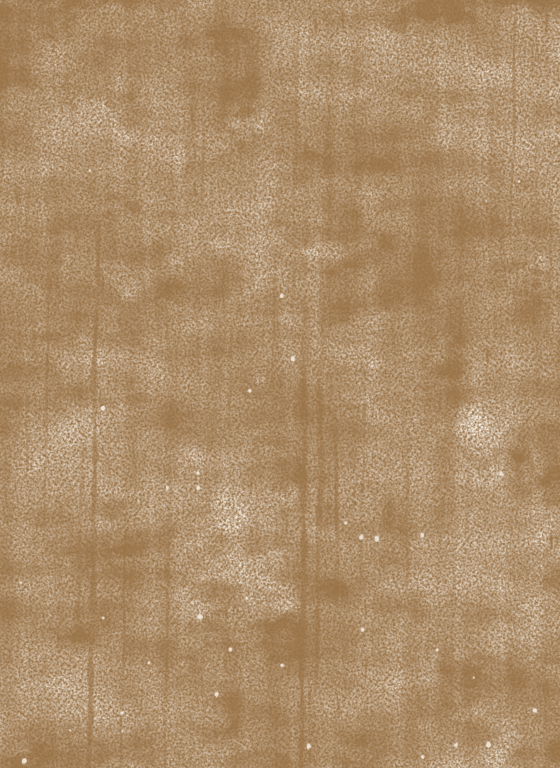
This texture is drawn by a Shadertoy shader. Its source:

```glsl
const vec3 BROWN = vec3(0.605, 0.455, 0.285);
const vec3 CREAM = vec3(0.95, 0.92, 0.88);

float hash(vec2 p) {
    vec3 q = fract(vec3(p.xyx) * 0.1031);
    q += dot(q, q.yzx + 33.33);
    return fract((q.x + q.y) * q.z);
}

vec2 gradient(vec2 cell) {
    float angle = 6.2832 * hash(cell);
    return vec2(cos(angle), sin(angle));
}

float noise(vec2 p) {
    vec2 i = floor(p), f = p - i;
    vec2 u = f * f * f * (f * (f * 6.0 - 15.0) + 10.0);
    vec2 e = vec2(1.0, 0.0);
    float low = mix(dot(gradient(i), f), dot(gradient(i + e), f - e), u.x);
    float high = mix(dot(gradient(i + e.yx), f - e.yx), dot(gradient(i + 1.0), f - 1.0), u.x);
    return mix(low, high, u.y);
}

float fbm(vec2 p) {
    float sum = 0.0, amp = 0.5;
    for (int i = 0; i < 6; i++) {
        sum += amp * noise(p);
        p = mat2(1.6, 1.2, -1.2, 1.6) * p + 17.3;
        amp *= 0.55;
    }
    return sum;
}

// Same as fbm but without rotation, so stretched features keep their direction
float streaks(vec2 p) {
    return 0.6 * noise(p) + 0.35 * noise(p * 2.1 + 7.7) + 0.25 * noise(p * 4.3 + 31.1);
}

// Soft vertical run that starts at top, ends at bottom and leans a little
float drip(vec2 p, float x, float top, float bottom, float width, float lean) {
    float path = x + lean * (p.y - bottom) + 0.004 * noise(vec2(x * 90.0, p.y * 9.0));
    float halfWidth = width * (0.8 + 0.9 * noise(vec2(x * 50.0, p.y * 40.0)));
    float body = 1.0 - smoothstep(halfWidth * 0.4, halfWidth * 1.3 + 0.001, abs(p.x - path));
    float span = smoothstep(bottom - 0.02, bottom + 0.04, p.y) * (1.0 - smoothstep(top - 0.12, top, p.y));
    float wear = smoothstep(-0.35, 0.1, noise(vec2(x * 70.0, p.y * 14.0)));
    return body * span * mix(0.45, 1.0, wear);
}

float thinDrips(vec2 p, float width) {
    float sum = 0.0;
    for (float i = 0.0; i < 16.0; i++) {
        float x = width * (i + hash(vec2(i, 3.0))) / 16.0;
        float top = 0.35 + 0.75 * hash(vec2(i, 5.0));
        float run = 0.15 + 0.3 * hash(vec2(i, 8.0));
        sum = max(sum, drip(p, x, top, top - run, 0.0018, 0.02) * (0.4 + 0.5 * hash(vec2(i, 9.0))));
    }
    return sum;
}

// Sparse marks on a grid: size holds the half extents
float marks(vec2 p, vec2 cells, vec2 size, float chance, float seed, float px) {
    vec2 id = floor(p * cells);
    vec2 center = (id + 0.3 + 0.4 * vec2(hash(id + seed), hash(id + seed + 41.0))) / cells;
    vec2 radius = size * (0.5 + hash(id + seed + 73.0));
    vec2 d = (p - center) / radius;
    float edge = px / min(radius.x, radius.y);
    float shape = 1.0 - smoothstep(1.0 - edge, 1.0 + edge, length(d) + 0.5 * noise(p * 260.0));
    return shape * step(hash(id + seed + 97.0), chance);
}

// Hairline along the zero level of a noise field
float crack(vec2 p, float seed, float px) {
    float field = fbm(p * 3.5 + seed);
    float slope = length(vec2(dFdx(field), dFdy(field))) / px + 0.4;
    float line = 1.0 - smoothstep(0.0, 0.0012 + px * 0.6, abs(field) / slope);
    return line * smoothstep(0.08, 0.25, noise(p * 4.0 + seed * 2.0));
}

void mainImage(out vec4 fragColor, in vec2 fragCoord) {
    float px = 1.0 / iResolution.y;
    vec2 p = fragCoord * px;
    float width = iResolution.x * px;

    // Worn plaster: broad clouds, horizontal scuffs, vertical streaks
    float cover = 0.225 + 0.5 * fbm(p * vec2(4.0, 7.0) + 3.1);
    cover += 0.28 * fbm(p * vec2(10.0, 24.0) + 11.7);
    cover += 0.16 * streaks(p * vec2(42.0, 2.6) + 5.3);

    // Pale rubbed patches and darker ragged stains
    float rub = fbm(p * vec2(4.6, 5.4) + 48.2) + 0.3 * fbm(p * 28.0);
    cover += 0.3 * smoothstep(0.1, 0.4, rub);
    float stain = fbm(p * vec2(5.0, 10.0) + 71.4) + 0.25 * fbm(p * 30.0 + 9.0);
    cover -= 0.11 * smoothstep(0.07, 0.22, stain);
    cover -= 0.06 * (1.0 - smoothstep(0.0, 0.06, p.x));

    // Runs of brown
    float run = thinDrips(p, width);
    run = max(run, drip(p, 0.158 * width, 0.78, -0.1, 0.0042, 0.014));
    run = max(run, drip(p, 0.535 * width, 0.68, -0.1, 0.0046, 0.012));
    run = max(run, drip(p, 0.565 * width, 0.66, 0.1, 0.004, 0.016));
    run = max(run, drip(p, 0.6 * width, 0.52, 0.2, 0.003, 0.0));
    cover = max(cover, 0.03) * (1.0 - 0.68 * run);

    // Cracks and short dark flecks
    float scratch = max(crack(p, 2.6, px), 0.7 * crack(p, 19.4, px));
    float fleck = marks(p, vec2(26.0, 18.0), vec2(0.0013, 0.008), 0.13, 12.0, px);
    cover *= 1.0 - max(0.45 * scratch, 0.75 * fleck);

    // Fine grain, stronger where the surface is paler
    vec2 q = mat2(0.8, 0.6, -0.6, 0.8) * p;
    float grain = noise(q * 290.0) + 0.65 * noise(q * 430.0 + 57.0);
    float tone = cover + grain * (0.06 + 1.4 * cover);

    // Chipped white spots, mostly in the lower half
    float chipChance = 0.05 * (1.0 - smoothstep(0.1, 0.6, p.y)) + 0.004;
    float chip = marks(p, vec2(48.0), vec2(0.0022, 0.0026), chipChance, 29.0, px);
    tone = mix(tone, 1.0, 0.9 * chip);

    fragColor = vec4(mix(BROWN, CREAM, clamp(tone, 0.0, 1.0)), 1.0);
}
```
